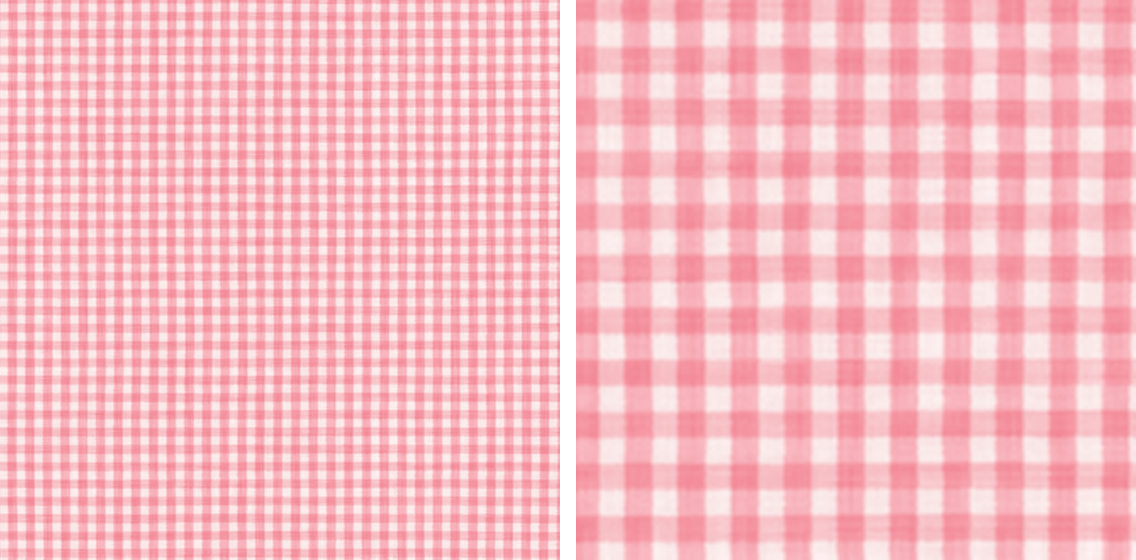
Left: the whole. Right: its middle third, enlarged.
Reproduce this pattern procedurally as a Shadertoy shader.

```glsl
// Pink and white woven gingham with soft-edged bands and fine uneven threads.

float hash(vec2 p) {
    p = fract(p * vec2(0.1031, 0.1137));
    p += dot(p, p.yx + 33.33);
    return fract((p.x + p.y) * p.x * 7.31);
}

float noise(vec2 p) {
    vec2 i = floor(p);
    vec2 f = fract(p);
    f = f * f * (3.0 - 2.0 * f);
    return mix(mix(hash(i), hash(i + vec2(1, 0)), f.x),
               mix(hash(i + vec2(0, 1)), hash(i + vec2(1, 1)), f.x), f.y);
}

// Coverage of a dyed band centred on every whole number
float band(float t, float halfWidth, float soft) {
    float d = abs(fract(t + 0.5) - 0.5);
    return 1.0 - smoothstep(halfWidth - soft, halfWidth + soft, d);
}

// Streaks that run along x, from -0.5 to 0.5
float threads(vec2 p, float seed) {
    float fine = noise(vec2(p.x * 24.0, p.y * 330.0) + seed);
    float slub = noise(vec2(p.x * 9.0, p.y * 150.0) + seed + 57.0);
    return mix(fine, slub, 0.45) - 0.5;
}

void mainImage(out vec4 fragColor, in vec2 fragCoord) {
    vec2 uv = fragCoord / iResolution.xy;

    // Slight waviness of the cloth
    vec2 drift = vec2(noise(uv * vec2(3.0, 5.0) + 11.0),
                      noise(uv * vec2(5.0, 3.0) + 29.0)) - 0.5;
    vec2 cloth = uv + 0.0025 * drift;

    // Repeats across and down, counted from the first left and top bands
    vec2 repeats = vec2(31.6, 32.3);
    vec2 t = (cloth - vec2(0.0221, 0.9714)) * repeats;
    vec2 soft = 0.06 + 0.5 * repeats / iResolution.xy;

    float warpThread = threads(uv.yx, 3.0);
    float weftThread = threads(uv, 91.0);

    // Each band's dye strength varies a little with its threads
    float warp = band(t.x + 0.05 * weftThread, 0.26, soft.x) * (1.0 + 0.22 * warpThread);
    float weft = band(t.y + 0.05 * warpThread, 0.255, soft.y) * (1.0 + 0.30 * weftThread);

    // Undyed, single-dyed and double-dyed cells
    vec3 undyed = vec3(0.982, 0.918, 0.918);
    vec3 warpPink = vec3(0.972, 0.698, 0.732);
    vec3 weftPink = vec3(0.972, 0.765, 0.785);
    vec3 deepPink = vec3(0.960, 0.580, 0.630);
    vec3 color = mix(mix(undyed, warpPink, warp), mix(weftPink, deepPink, warp), weft);

    // Pale pink threads, weave grain and broad uneven fading
    float grain = noise(uv * 380.0) - 0.5;
    float fade = noise(uv * 4.0 + 7.0) - 0.5;
    float shade = 0.045 * (warpThread + weftThread) + 0.02 * grain + 0.015 * fade;
    color -= shade * vec3(0.25, 1.0, 0.9);

    fragColor = vec4(clamp(color, 0.0, 1.0), 1.0);
}
```
